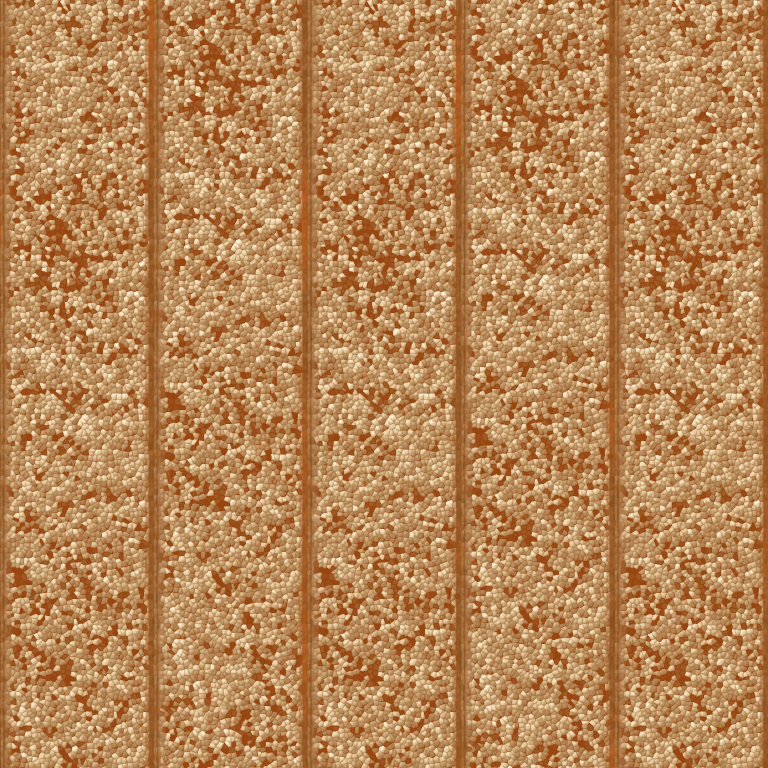
A Shadertoy shader for this texture:

```glsl
// Five upright planks faced with pressed cork-like granules, split by rusty grooves.
// Granules are Voronoi cells; missing ones bare a rust base in noisy clumps.
// All planks share one grain pattern, with every second plank slid vertically.

#define PLANKS 5.0          // planks across the canvas
#define GRAINS 150.0        // granules per canvas width
#define SLIDE 0.228         // vertical slide of the second plank
#define SLIDE_STEP 0.023    // slide lost per further plank
#define BARE 0.12           // mean share of missing granules
#define CLUMPING 0.75       // how strongly missing granules cluster
#define EDGE 0.0010         // softness of groove edges
#define SAMPLES 2           // supersamples per axis

const vec3 RUST   = vec3(0.60, 0.27, 0.06);
const vec3 BROWN  = vec3(0.62, 0.36, 0.15);
const vec3 RUSSET = vec3(0.68, 0.46, 0.27);
const vec3 TAN    = vec3(0.70, 0.53, 0.34);
const vec3 SAND   = vec3(0.79, 0.65, 0.46);
const vec3 CREAM  = vec3(0.90, 0.79, 0.62);
const vec3 WHITE  = vec3(0.98, 0.94, 0.84);
const vec3 ORANGE = vec3(0.74, 0.34, 0.08);
const vec3 OLIVE  = vec3(0.62, 0.47, 0.27);
const vec3 SHADOW = vec3(0.52, 0.29, 0.10);

float hash(vec2 p) {
    return fract(sin(dot(p, vec2(127.1, 311.7))) * 43758.5);
}

float noise(vec2 p) {
    vec2 i = floor(p), f = fract(p);
    f = f * f * (3.0 - 2.0 * f);
    return mix(mix(hash(i), hash(i + vec2(1, 0)), f.x),
               mix(hash(i + vec2(0, 1)), hash(i + vec2(1, 1)), f.x), f.y);
}

float band(float x, float lo, float hi) {
    return smoothstep(lo - EDGE, lo + EDGE, x) * (1.0 - smoothstep(hi - EDGE, hi + EDGE, x));
}

// Tone 0..1 to granule colour, spaced by the share of each colour
vec3 ramp(float t) {
    vec3 c = mix(RUST, BROWN, smoothstep(0.03, 0.13, t));
    c = mix(c, RUSSET, smoothstep(0.13, 0.30, t));
    c = mix(c, TAN, smoothstep(0.30, 0.53, t));
    c = mix(c, SAND, smoothstep(0.53, 0.77, t));
    c = mix(c, CREAM, smoothstep(0.77, 0.95, t));
    return mix(c, WHITE, smoothstep(0.97, 1.20, t));
}

vec3 granules(vec2 p) {
    // Nearest and second nearest granule centres
    vec2 q = p * GRAINS, base = floor(q), cell = base, toCentre = vec2(0);
    float near = 9.0, next = 9.0;
    for (int j = -1; j <= 1; j++)
    for (int i = -1; i <= 1; i++) {
        vec2 id = base + vec2(i, j);
        vec2 r = id + vec2(hash(id), hash(id + 57.3)) - q;
        float d = length(r);
        if (d < near) { next = near; near = d; cell = id; toCentre = r; }
        else next = min(next, d);
    }

    // Rounded body lit from the upper left
    float body = smoothstep(0.0, 0.38, next - near);
    float lit = dot(toCentre, vec2(0.6, -0.8));
    float tone = 0.14 + 0.62 * hash(cell + 13.7) + 0.28 * body + 0.45 * lit;
    tone += 0.16 * (noise(q * 2.3) - 0.5);

    // Missing granules, clumped and denser in broad horizontal zones
    vec2 c = cell / GRAINS;
    float clump = 0.65 * noise(c * 48.0 + 5.0) + 0.35 * noise(c * 17.0 + 31.0) - 0.5;
    float zone = 0.05 * cos((p.y - 0.68) * 14.0);
    float bare = step(hash(cell + 91.1), BARE + CLUMPING * clump + zone);
    return ramp(mix(tone, 0.02 + 0.13 * body * hash(cell + 3.9), bare));
}

// Groove profile over signed distance d from a seam
vec3 groove(vec3 colour, float d, vec2 p, float seam) {
    float fine = noise(vec2(p.x * 260.0, p.y * 190.0));
    float run = noise(vec2(seam * 7.3, p.y * 7.0));
    d += 0.0012 * (noise(vec2(seam * 3.1, p.y * 60.0)) - 0.5);
    float shoulder = band(d, 0.004, 0.009) + 0.5 * band(d, 0.009, 0.015);
    colour = mix(colour, RUSSET * (0.86 + 0.2 * fine), 0.75 * shoulder);
    colour = mix(colour, BROWN, 0.4 * band(d, -0.011, -0.006));
    vec3 rusty = mix(mix(SHADOW, BROWN, fine), ORANGE, smoothstep(0.45, 0.85, run) * (0.4 + 0.6 * fine));
    colour = mix(colour, rusty, 0.9 * band(d, -0.0065, 0.0012));
    colour = mix(colour, mix(OLIVE, BROWN, fine * 0.7), 0.9 * band(d, 0.0012, 0.0035));
    return mix(colour, SHADOW * (0.95 + 0.25 * fine), 0.75 * band(d, 0.0035, 0.0060));
}

vec3 surface(vec2 p) {
    float plank = floor(p.x * PLANKS);
    float slide = mod(plank, 2.0) * (SLIDE - SLIDE_STEP * (plank - 1.0));
    vec2 local = vec2(p.x - plank / PLANKS, p.y - slide);
    float seam = floor(p.x * PLANKS + 0.5);
    return groove(granules(local), p.x - seam / PLANKS, p, seam);
}

void mainImage(out vec4 fragColor, in vec2 fragCoord) {
    vec3 sum = vec3(0);
    for (int j = 0; j < SAMPLES; j++)
    for (int i = 0; i < SAMPLES; i++) {
        vec2 jitter = (vec2(i, j) + 0.5) / float(SAMPLES) - 0.5;
        sum += surface((fragCoord + jitter) / iResolution.xy);
    }
    fragColor = vec4(sum / float(SAMPLES * SAMPLES), 1.0);
}
```
